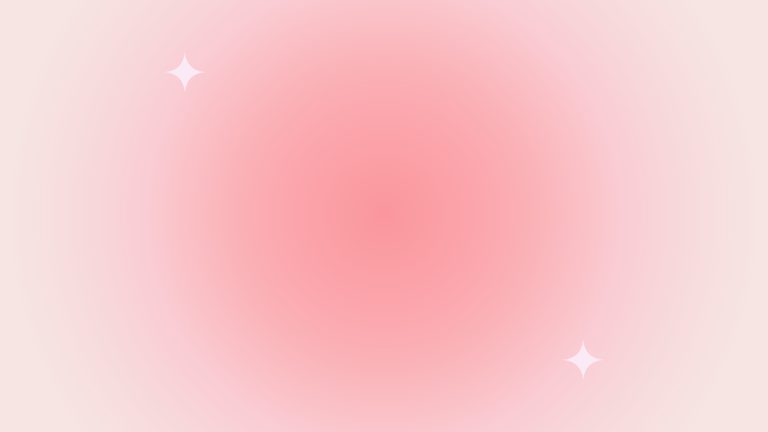
Give the GLSL for this background, as a Shadertoy shader.

```glsl
// Soft rose radial glow on pale blush, with two four-pointed sparkles.

// Lengths are in canvas heights, measured from the canvas centre.
const vec2 GLOW_CENTRE = vec2(0.0, 0.004);
const vec2 SPARKLE_OFFSET = vec2(0.461, -0.333);
const float SPARKLE_REACH = 0.055;
const vec3 SPARKLE_COLOUR = vec3(0.985, 0.915, 0.96);

// Each stop holds a colour and the radius at which it lies.
const int STOP_COUNT = 8;
const vec4 GLOW_STOPS[STOP_COUNT] = vec4[](
    vec4(0.980, 0.590, 0.615, 0.00),
    vec4(0.985, 0.655, 0.680, 0.238),
    vec4(0.980, 0.705, 0.725, 0.361),
    vec4(0.980, 0.760, 0.780, 0.47),
    vec4(0.980, 0.797, 0.827, 0.545),
    vec4(0.973, 0.825, 0.842, 0.62),
    vec4(0.968, 0.865, 0.865, 0.735),
    vec4(0.965, 0.898, 0.888, 0.87)
);

// Blend through the stops from the middle outwards.
vec3 glowColour(float radius) {
    vec3 colour = GLOW_STOPS[0].rgb;
    for (int i = 1; i < STOP_COUNT; i++) {
        float inner = GLOW_STOPS[i - 1].a;
        float outer = GLOW_STOPS[i].a;
        float blend = clamp((radius - inner) / (outer - inner), 0.0, 1.0);
        colour = mix(colour, GLOW_STOPS[i].rgb, blend);
    }
    return colour;
}

// Concave star; dividing by the gradient gives an approximate distance.
float sparkleCoverage(vec2 p, float pixel) {
    vec2 root = sqrt(max(abs(p), 0.5 * pixel));
    float field = root.x + root.y - sqrt(SPARKLE_REACH);
    float dist = field / length(0.5 / root);
    return 1.0 - smoothstep(-0.8 * pixel, 0.8 * pixel, dist);
}

void mainImage(out vec4 fragColor, in vec2 fragCoord) {
    float pixel = 1.0 / iResolution.y;
    vec2 p = (fragCoord - 0.5 * iResolution.xy) * pixel;

    // Background glow
    vec3 colour = glowColour(length(p - GLOW_CENTRE));

    // Sparkles in opposite corners
    for (float side = -1.0; side <= 1.0; side += 2.0) {
        float coverage = sparkleCoverage(p - side * SPARKLE_OFFSET, pixel);
        colour = mix(colour, SPARKLE_COLOUR, coverage);
    }

    fragColor = vec4(colour, 1.0);
}
```
